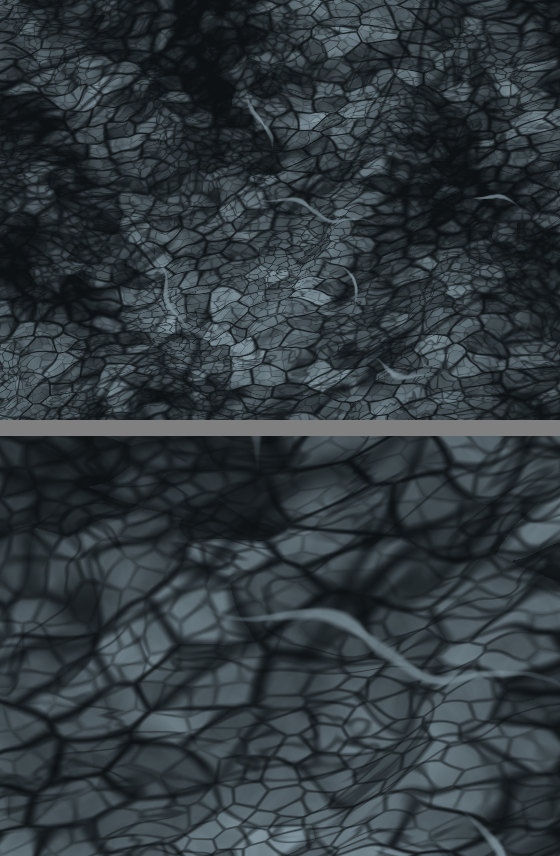
Top, the full canvas; bottom, a detail of the centre.
Give the GLSL for this texture, as a WebGL 1 fragment shader.

```glsl
precision highp float;
uniform vec2 u_resolution;

#define SHADOW vec3(0.04, 0.055, 0.065)
#define HIGHLIGHT vec3(0.38, 0.44, 0.47)
#define BASE_TONE 0.60
#define PATCH_CONTRAST 0.60
#define CELL_CONTRAST 0.40
#define BIG_CELLS vec2(15.0, 29.0)
#define SMALL_CELLS vec2(35.0, 62.0)
#define WARP 0.045
#define TILT 0.14
#define VEIN_WIDTH 0.009

mat2 rotation(float angle) {
  float c = cos(angle), s = sin(angle);
  return mat2(c, s, -s, c);
}

vec2 hash2(vec2 p) {
  vec2 q = vec2(dot(p, vec2(127.1, 311.7)), dot(p, vec2(269.5, 183.3)));
  return fract(sin(q) * 43758.55);
}

// Layered, self-warped sines, roughly -1 to 1 around zero
float cloud(vec2 p) {
  float sum = 0.0, amplitude = 0.5;
  mat2 turn = rotation(1.1) * 1.7;
  for (int i = 0; i < 5; i++) {
    p += 0.7 * sin(p.yx * 0.8 + vec2(1.3, 4.1));
    sum += amplitude * sin(p.x) * sin(p.y + 0.6);
    p = turn * p + 2.7;
    amplitude *= 0.62;
  }
  return sum;
}

// Cellular noise: x = gap to the nearest border, y = random value of the cell
vec2 cells(vec2 p) {
  vec2 base = floor(p), local = fract(p);
  float nearest = 8.0, second = 8.0, id = 0.0;
  for (int j = -1; j <= 1; j++) {
    for (int i = -1; i <= 1; i++) {
      vec2 offset = vec2(float(i), float(j));
      vec2 jitter = hash2(base + offset);
      float d = length(offset + jitter - local);
      if (d < nearest) {
        second = nearest;
        nearest = d;
        id = fract(jitter.x * 7.0 + jitter.y * 13.0);
      } else {
        second = min(second, d);
      }
    }
  }
  return vec2(second - nearest, id);
}

// Thin dark line along the zero level of a field
float ridge(float field, float width) {
  return 1.0 - smoothstep(0.0, width, abs(field));
}

// A few short, ragged pale veins, mostly falling to the right
float paleVeins(vec2 p) {
  float glow = 0.0;
  for (int i = 0; i < 6; i++) {
    float k = float(i);
    vec2 center = vec2(0.3, 0.1) + vec2(0.9, 0.8) * fract(k * vec2(0.618, 0.755) + 0.5);
    vec2 q = rotation(0.3 + 0.9 * mod(k, 2.0)) * (p - center);
    float reach = 0.17 / (1.0 + 0.35 * k);
    float taper = 1.0 - smoothstep(0.2, 1.0, abs(q.x) / reach);
    float swell = 0.55 + 0.9 * cloud(q * 24.0 + k);
    float width = VEIN_WIDTH * taper * max(swell, 0.15) + 0.0015;
    float bend = 0.012 * sin(q.x * 38.0 + k);
    glow = max(glow, taper * (1.0 - smoothstep(0.2 * width, width, abs(q.y + bend))));
  }
  return glow;
}

void main() {
  vec2 p = gl_FragCoord.xy / u_resolution.y;

  // Broad light and dark regions, and the warped, tilted grain direction
  float region = cloud(p * 6.0 + 1.7) - 0.12 * smoothstep(0.75, 1.0, p.y);
  vec2 drift = vec2(cloud(p * 5.0 + 3.0), cloud(p * 5.0 + 8.4));
  vec2 w = rotation(-TILT) * (p + WARP * drift);
  float shade = 1.0 - smoothstep(-0.6, 0.4, region);

  // Stone fragments
  vec2 big = cells(w * BIG_CELLS);
  vec2 small = cells(w * SMALL_CELLS + 17.0);
  float tone = BASE_TONE + PATCH_CONTRAST * region;
  tone += CELL_CONTRAST * (big.y - 0.5) + 0.2 * (small.y - 0.5);
  tone += 0.25 * pow(big.y, 6.0) + 0.12 * cloud(p * 70.0);
  tone = max(tone, 0.08);

  // Dark cracks between the fragments, wider in the shaded regions
  float broken = smoothstep(-0.5, 0.3, cloud(p * 13.0 + 5.0));
  float bigCrack = 1.0 - smoothstep(0.0, mix(0.14, 0.5, shade), big.x);
  float smallCrack = 1.0 - smoothstep(0.0, mix(0.2, 0.55, shade), small.x);
  tone *= 1.0 - mix(0.5, 0.85, broken) * bigCrack;
  tone *= 1.0 - mix(0.6, 0.25, broken) * smallCrack;

  // Hairlines along the grain and long diagonal seams
  tone *= 1.0 - 0.45 * ridge(cloud(w * vec2(16.0, 36.0)), 0.1);
  tone *= 1.0 - 0.6 * ridge(cloud(rotation(-0.7) * p * vec2(3.0, 7.0) + 2.0), 0.08);

  // Pale veins over everything
  float vein = paleVeins(p + 0.4 * WARP * drift);
  tone = mix(tone, 1.3 + 0.25 * cloud(p * 40.0), 0.8 * vein);

  gl_FragColor = vec4(mix(SHADOW, HIGHLIGHT, max(tone, 0.03)), 1.0);
}
```
